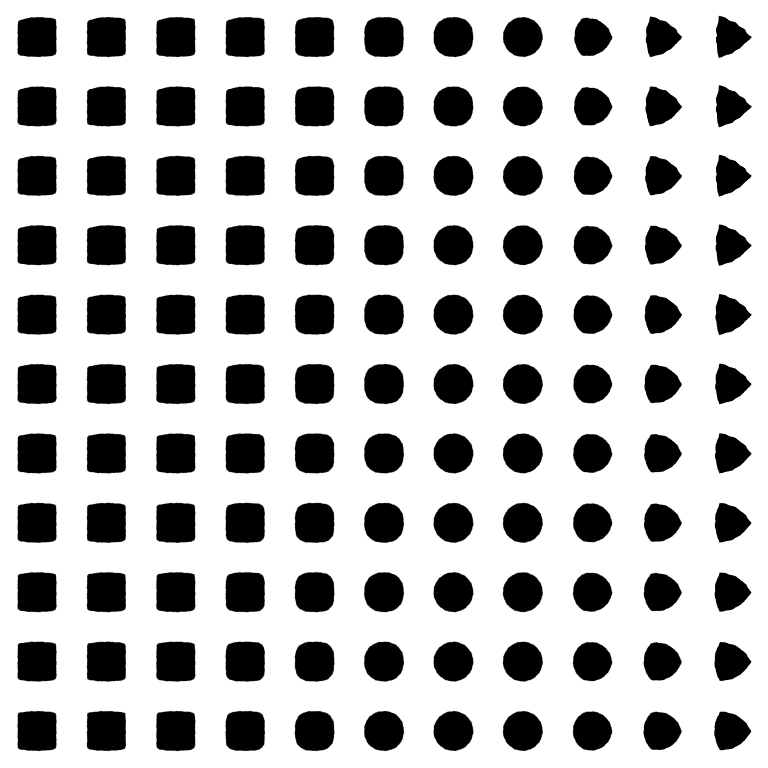
Give the GLSL for this pattern, as a WebGL 2 fragment shader.

```glsl
#version 300 es
precision highp float;
// An 11 by 11 grid of black blobs on white that morph along each row from
// bulging squares through discs to rounded triangles pointing right.
// Each blob is a gauge function (1 on its outline), roughened by angular sines.

#define PITCH 0.09036        // spacing of the blobs
#define RADIUS 0.0258        // radius of a disc
#define HALF_COUNT 5.0       // blobs on each side of the central one
#define SQUARE_FADE 4.5      // columns taken from square to disc
#define TRIANGLE_INRADIUS 0.675
#define TRIANGLE_MIX 0.7     // 1 gives straight triangle edges
#define ROUGHNESS 0.011      // fine edge wear
#define LUMPS 0.04           // coarse edge wear on triangles
#define INK vec3(0.0)
#define PAPER vec3(1.0)

uniform vec2 u_resolution;
out vec4 fragColor;

float hash(vec2 p) {
    return fract(sin(dot(p, vec2(127.1, 311.7))) * 43758.5);
}

// Superellipse with bowed top and bottom; the upper left corner sags by "sag".
float squareGauge(vec2 p, float squareness, float sag) {
    float cornerSag = sag * step(p.x, 0.0) * step(0.0, p.y);
    float bow = squareness * (0.09 + cornerSag) * min(p.x * p.x, 1.0);
    vec2 q = abs(p) / vec2(mix(1.0, 0.975, squareness), 1.0 - bow);
    float power = 2.0 / (1.0 - 0.88 * squareness);
    float longest = max(max(q.x, q.y), 1e-4);
    q /= longest;
    return longest * pow(pow(q.x, power) + pow(q.y, power), 1.0 / power);
}

// Triangle with convex edges, pulled in at its right tip.
float triangleGauge(vec2 p) {
    p.x *= p.x > 0.0 ? 1.18 : 1.0;
    float edges = max(-p.x, 0.5 * p.x + 0.866 * abs(p.y));
    return mix(length(p), edges / TRIANGLE_INRADIUS, TRIANGLE_MIX);
}

// Layered sines around the outline.
float edgeWear(vec2 p, float triangularity, float height, float seed) {
    float angle = atan(p.y, p.x + 1e-5);
    float fine = sin(13.0 * angle + 1.7 + seed)
               + 0.7 * sin(23.0 * angle + 4.1 - seed)
               + 0.5 * sin(41.0 * angle + 2.0 * seed);
    float lump = cos(9.0 * angle + 1.26) * (p.y > 0.0 ? 1.0 : 0.5);
    return ROUGHNESS * 0.6 * fine
         + LUMPS * triangularity * mix(0.6, 1.0, height) * lump;
}

void main() {
    float canvas = min(u_resolution.x, u_resolution.y);
    vec2 grid = (gl_FragCoord.xy - 0.5 * u_resolution) / (canvas * PITCH);
    vec2 cell = clamp(floor(grid + 0.5), -HALF_COUNT, HALF_COUNT);
    vec2 p = (grid - cell) * PITCH / RADIUS;

    // Morph weights: higher rows stay square longer and turn sharper.
    float column = cell.x + HALF_COUNT;
    float height = (cell.y + HALF_COUNT) / (2.0 * HALF_COUNT);
    float squareness = smoothstep(0.0, 1.0,
        (mix(5.8, 7.3, height) - column) / SQUARE_FADE);
    float triangularity = smoothstep(0.0, 1.0,
        (column - mix(7.0, 6.8, height)) / mix(5.5, 3.1, height));

    float gauge = mix(squareGauge(p, squareness, 0.12 * height),
                      triangleGauge(p), triangularity);
    gauge -= edgeWear(p, triangularity, height, hash(cell));

    // Smooth the outline over about one pixel.
    float blur = 0.75 / (canvas * RADIUS);
    float coverage = 1.0 - smoothstep(-blur, blur, gauge - 1.0);
    fragColor = vec4(mix(PAPER, INK, coverage), 1.0);
}
```
